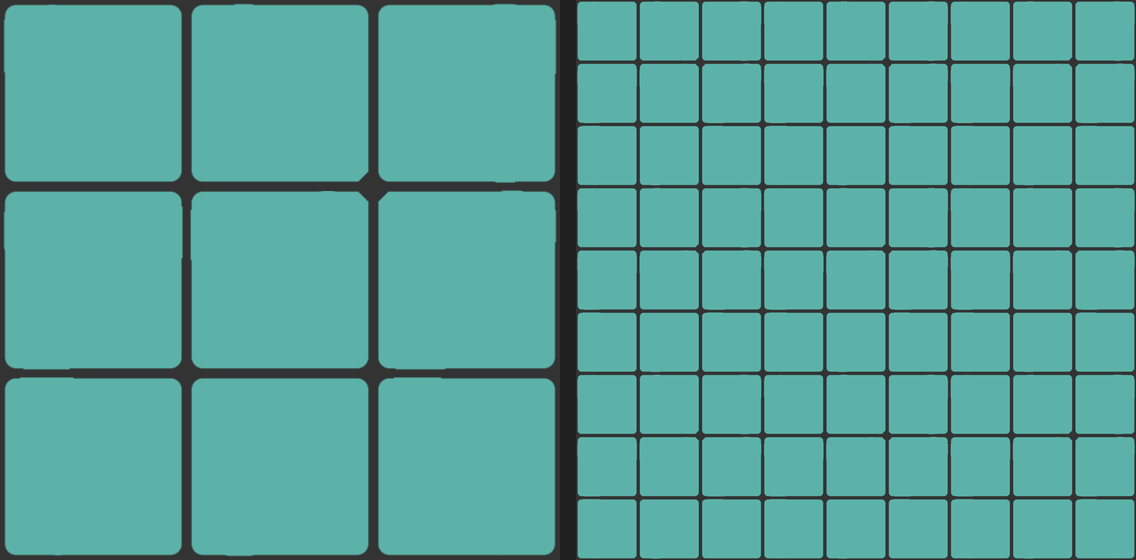
Left, the tile; right, the same tile 3 across and 3 down.
This pattern is drawn by a WebGL 2 fragment shader. Its source:

```glsl
#version 300 es
precision highp float;

#define CELLS 3.0
#define HALF_SIZE 0.4755
#define CORNER_RADIUS 0.062
#define RIM_WIDTH 0.0045
#define WEAR_SCALE 2.0
#define WEAR_DEPTH 0.005
#define WEAR_LEVEL 0.24
#define CHIP_CHANCE 0.06
#define CHIP_REACH 0.896
#define TILE_COLOR vec3(0.362, 0.698, 0.663)
#define RIM_COLOR vec3(0.27, 0.44, 0.42)
#define GAP_COLOR vec3(0.20, 0.20, 0.20)

uniform vec2 u_resolution;
out vec4 fragColor;

float hash(vec2 p) {
    vec3 q = fract(p.xyx * vec3(0.1031, 0.1030, 0.0973));
    q += dot(q, q.yzx + 33.33);
    return fract((q.x + q.y) * q.z);
}

// Gradient vector of a lattice point, wrapped at the period
vec2 latticeGradient(vec2 cell, float period) {
    float angle = 6.28319 * hash(mod(cell, period) + 17.0);
    return vec2(cos(angle), sin(angle));
}

float gradientNoise(vec2 p, float period) {
    vec2 i = floor(p);
    vec2 f = p - i;
    vec2 u = f * f * f * (f * (f * 6.0 - 15.0) + 10.0);
    vec2 e = vec2(0.0, 1.0);
    float a = dot(latticeGradient(i, period), f);
    float b = dot(latticeGradient(i + e.yx, period), f - e.yx);
    float c = dot(latticeGradient(i + e.xy, period), f - e.xy);
    float d = dot(latticeGradient(i + e.yy, period), f - e.yy);
    return mix(mix(a, b, u.x), mix(c, d, u.x), u.y);
}

float roundedBox(vec2 p, float halfSize, float radius) {
    vec2 q = abs(p) - halfSize + radius;
    return length(max(q, 0.0)) + min(max(q.x, q.y), 0.0) - radius;
}

void main() {
    vec2 grid = gl_FragCoord.xy / u_resolution * CELLS;
    vec2 tile = mod(floor(grid), CELLS);
    vec2 p = fract(grid) - 0.5;
    float pixel = CELLS / min(u_resolution.x, u_resolution.y);

    // Tile outline, swollen slightly along some stretches
    float dist = roundedBox(p, HALF_SIZE, CORNER_RADIUS);
    float wear = gradientNoise(grid * WEAR_SCALE, CELLS * WEAR_SCALE);
    dist -= WEAR_DEPTH * smoothstep(WEAR_LEVEL, WEAR_LEVEL + 0.02, wear);

    // Occasional chipped corner
    vec2 corner = tile * 2.0 + step(0.0, p);
    float chip = (abs(p.x) + abs(p.y) - CHIP_REACH) * 0.7071;
    if (hash(corner + 5.0) < CHIP_CHANCE) dist = max(dist, chip);

    // Gap, thin shaded rim, flat tile face
    float body = 1.0 - smoothstep(-0.5 * pixel, 0.5 * pixel, dist);
    float face = 1.0 - smoothstep(-0.5 * pixel, 0.5 * pixel, dist + RIM_WIDTH);
    vec3 color = mix(GAP_COLOR, RIM_COLOR, body);
    color = mix(color, TILE_COLOR, face);
    fragColor = vec4(color, 1.0);
}
```
